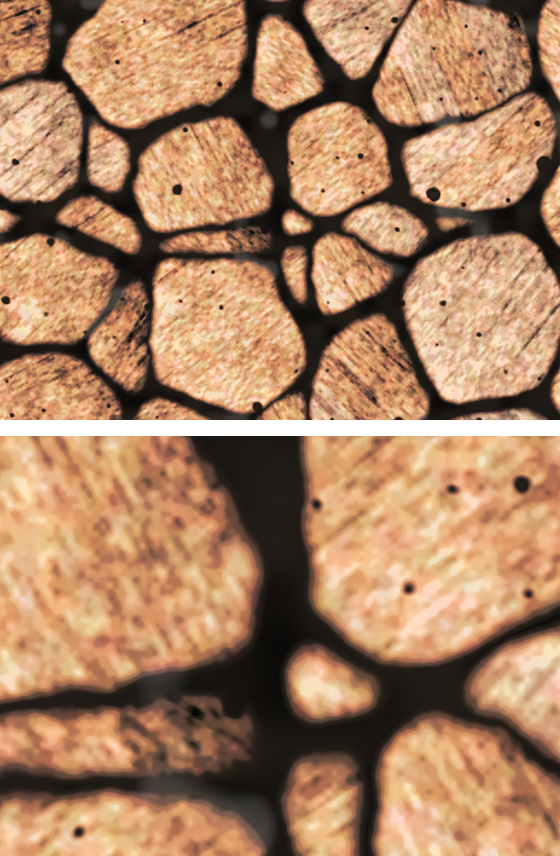
Top, the full canvas; bottom, a detail of the centre.
A Shadertoy shader for this texture:

```glsl
// Thin section of tightly packed, tan crystal grains in a dark matrix.
// Grains are cells of a weighted Voronoi diagram with rounded corners;
// twin bands, cleavage lines, speckle and pits are layered as one tone value.

float hash(vec2 p) {
    vec3 q = fract(vec3(p.xyx) * 0.1031);
    q += dot(q, q.yzx + 33.33);
    return fract((q.x + q.y) * q.z);
}

vec2 hash2(vec2 p) {
    return vec2(hash(p), hash(p + 57.3));
}

float noise(vec2 p) {
    vec2 i = floor(p), f = fract(p);
    f = f * f * (3.0 - 2.0 * f);
    return mix(mix(hash(i), hash(i + vec2(1, 0)), f.x),
               mix(hash(i + vec2(0, 1)), hash(i + vec2(1, 1)), f.x), f.y);
}

float fbm(vec2 p) {
    return 0.55 * noise(p) + 0.3 * noise(p * 2.1 + 7.0) + 0.15 * noise(p * 4.3 + 19.0);
}

// Site of a grid cell: centre in xy, weight in z (a few grains are large)
vec3 grainSite(vec2 id) {
    float size = hash(id + 11.7);
    return vec3((id + 0.1 + 0.8 * hash2(id)) * 0.21, 0.07 * size * size);
}

float power(vec2 p, vec3 site) {
    vec2 d = p - site.xy;
    return dot(d, d) - site.z;
}

// Rounded distance to the grain border; also returns the grain's id and centre
float grainEdge(vec2 p, out vec2 grainId, out vec2 centre) {
    vec2 cell = floor(p / 0.21);
    float best = 1e3;
    vec3 own = vec3(0);
    for (int k = 0; k < 49; k++) {
        vec2 id = cell + vec2(k % 7 - 3, k / 7 - 3);
        vec3 site = grainSite(id);
        float d = power(p, site);
        if (d < best) { best = d; own = site; grainId = id; }
    }
    float sum = 1e-9;
    for (int k = 0; k < 49; k++) {
        vec2 id = cell + vec2(k % 7 - 3, k / 7 - 3);
        if (distance(id, grainId) < 0.5) continue;
        vec3 site = grainSite(id);
        float edge = (power(p, site) - best) / (2.0 * distance(site.xy, own.xy));
        sum += exp(-60.0 * edge);
    }
    centre = own.xy;
    return -log(sum) / 60.0;
}

// Round dark pits, mostly tiny with an occasional large one
float pits(vec2 p) {
    vec2 id = floor(p / 0.085);
    vec2 centre = (id + 0.25 + 0.5 * hash2(id + 3.1)) * 0.085;
    float radius = 0.003 + 0.017 * pow(hash(id + 8.8), 9.0);
    float d = distance(p, centre) + 0.006 * (noise(p * 90.0) - 0.5);
    return step(0.5, hash(id + 21.0)) * (1.0 - smoothstep(radius - 0.002, radius + 0.005, d));
}

vec3 palette(float v) {
    vec3 c = mix(vec3(0.03, 0.025, 0.02), vec3(0.13, 0.11, 0.09), smoothstep(0.0, 0.13, v));
    c = mix(c, vec3(0.38, 0.27, 0.22), smoothstep(0.13, 0.28, v));
    c = mix(c, vec3(0.69, 0.44, 0.32), smoothstep(0.28, 0.45, v));
    c = mix(c, vec3(0.85, 0.60, 0.40), smoothstep(0.45, 0.60, v));
    c = mix(c, vec3(0.92, 0.73, 0.54), smoothstep(0.60, 0.76, v));
    return mix(c, vec3(0.98, 0.87, 0.75), smoothstep(0.76, 0.95, v));
}

void mainImage(out vec4 fragColor, in vec2 fragCoord) {
    vec2 p = fragCoord / iResolution.y + 3.0;

    // Uneven grain outlines
    vec2 warped = p + 0.035 * (vec2(noise(p * 7.0), noise(p * 7.0 + 40.0)) - 0.5)
                    + 0.010 * (vec2(noise(p * 32.0), noise(p * 32.0 + 80.0)) - 0.5);
    vec2 id, centre;
    float edge = grainEdge(warped, id, centre);

    // Crystal axes: x crosses the twin bands, y runs along them
    float seed = hash(id + 4.4);
    float angle = (seed < 0.6 ? 2.2 : 0.7) + 0.6 * (hash(id + 6.6) - 0.5);
    vec2 axis = vec2(cos(angle), sin(angle));
    vec2 q = vec2(dot(p, axis), dot(p, vec2(-axis.y, axis.x)));

    // Base tone, mottling and woven speckle
    float tone = 0.69 + 0.16 * (hash(id + 9.9) - 0.5);
    tone += 0.42 * (fbm(p * 15.0) - 0.5);
    tone += 0.40 * (noise(q * vec2(135.0, 75.0)) - 0.5) + 0.16 * (noise(p * 190.0) - 0.5);

    // Wide twin bands with dark seams
    float twinned = step(0.45, hash(id + 15.5));
    float band = q.x * 11.0 + seed * 9.0 + 0.1 * noise(q * 9.0);
    float bandHash = hash(vec2(floor(band), seed * 91.0));
    float seam = 1.0 - smoothstep(0.02, 0.08, min(fract(band), 1.0 - fract(band)));
    tone += twinned * (0.17 * (bandHash - 0.5) - 0.28 * seam * noise(q * vec2(5.0, 8.0) + 30.0));

    // Fine broken cleavage lines
    float lines = noise(vec2(q.x * 75.0, q.y * 5.0) + seed * 50.0);
    tone -= 0.24 * smoothstep(0.32, 0.08, lines) * smoothstep(0.3, 0.6, noise(p * 6.0 + 12.0));

    // Bright rim on the lower left, brown shade on the upper right
    float side = dot(normalize(warped - centre + 1e-5), vec2(-0.85, -0.5));
    tone += 0.20 * side * exp(-16.0 * max(edge, 0.0));

    // Pits, then the dark matrix with soft brown fringes
    tone = mix(tone, 0.07, 0.9 * pits(p));
    float gap = -0.008 + 0.023 * noise(p * 5.0 + 60.0);
    float grain = smoothstep(gap, gap + 0.021, edge);
    float matrix = 0.03 + 0.11 * noise(p * 24.0);
    vec3 color = palette(mix(matrix, tone, grain));

    // Pinkish twins, grey grains and faint grey windows in the matrix
    float luma = dot(color, vec3(0.3, 0.59, 0.11));
    float pale = 0.35 * twinned * step(0.65, bandHash) + 0.3 * step(0.9, hash(id + 33.0));
    color = mix(color, luma * vec3(1.13, 0.97, 0.88), pale * grain);
    color += (1.0 - grain) * 0.16 * smoothstep(0.68, 0.9, noise(p * 14.0 + 25.0));
    color *= 1.0 + 0.10 * (vec3(noise(p * 60.0), noise(p * 60.0 + 9.0), noise(p * 60.0 + 18.0)) - 0.5);
    fragColor = vec4(clamp(color, 0.0, 1.0), 1.0);
}
```
